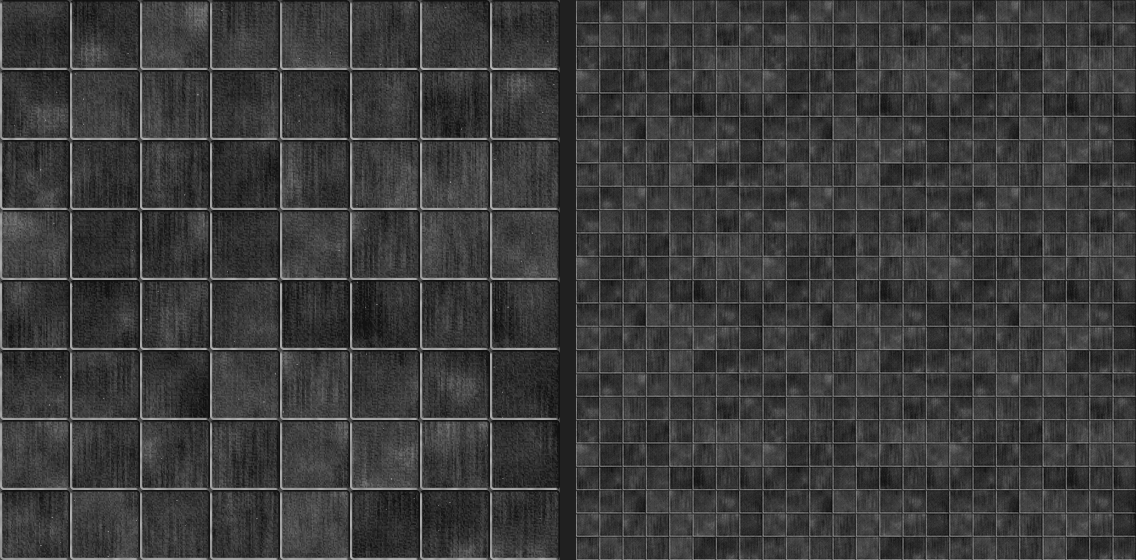
Left: one tile. Right: repeated 3 by 3.
A three.js fragment shader for this texture:

```glsl
// Eight by eight dark brushed tiles with rounded, pillowed edges, lit from the lower left.
// A rounded-box distance gives joints and bevels; wrapping value noise gives
// long vertical streaks, fine grain, cloudy wear and a shade for each tile.
varying vec2 vUv;

const float TILES = 8.0;            // repeats across and down
const float HALF_SIZE = 0.5;        // tile half width, in tile units
const float CORNER = 0.06;          // corner radius
const float LIGHT_WIDTH = 0.042;    // reach of the bright rim
const float DARK_WIDTH = 0.036;     // reach of the shaded rim
const float SOFT = 0.008;           // edge smoothing
const float TILE_SHADE = 0.085;     // shade range between tiles
const float CLOUD_SHADE = 0.22;
const float STREAK_SHADE = 0.12;
const float GRAIN_SHADE = 0.11;
const float RELIEF_SHADE = 0.03;
const float SPECK_SHADE = 0.25;
const vec3 SURFACE = vec3(0.218);
const vec3 JOINT = vec3(0.30);
const vec3 RIM_LIGHT = vec3(0.63);
const vec3 RIM_DARK = vec3(0.06);

float hash(vec2 p) {
  return fract(sin(dot(p, vec2(127.1, 311.7))) * 43758.5453);
}

// Value noise that wraps after a whole number of cells
float noise(vec2 uv, vec2 cells) {
  vec2 p = uv * cells;
  vec2 i = floor(p);
  vec2 f = fract(p);
  f = f * f * (3.0 - 2.0 * f);
  vec2 a = mod(i, cells);
  vec2 b = mod(i + 1.0, cells);
  return mix(mix(hash(a), hash(vec2(b.x, a.y)), f.x),
             mix(hash(vec2(a.x, b.y)), hash(b), f.x), f.y);
}

float clouds(vec2 uv) {
  float sum = 0.0;
  float weight = 0.5;
  float cells = 14.0;
  for (int i = 0; i < 4; i++) {
    sum += weight * noise(uv, vec2(cells));
    weight *= 0.5;
    cells *= 2.0;
  }
  return sum / 0.9375;
}

// Rounded box: xy is the outward normal, z the signed distance
vec3 roundedTile(vec2 p) {
  vec2 q = abs(p) - HALF_SIZE + CORNER;
  vec2 outer = max(q, 0.0);
  float d = length(outer) + min(max(q.x, q.y), 0.0) - CORNER;
  vec2 n = max(q.x, q.y) > 0.0 ? normalize(outer) : vec2(0.0);
  return vec3(n * sign(p), d);
}

// Sparse round chips, one at most in each cell
float specks(vec2 uv) {
  vec2 p = uv * 200.0;
  vec2 cell = mod(floor(p), 200.0);
  float size = 0.2 + 0.25 * hash(cell + 7.3);
  float dotMask = 1.0 - smoothstep(size * 0.4, size, length(fract(p) - 0.5));
  return dotMask * step(0.996, hash(cell + 3.1));
}

void main() {
  vec2 grid = vUv * TILES;
  vec2 id = mod(floor(grid), TILES);
  vec3 tile = roundedTile(fract(grid) - 0.5);
  float d = tile.z;

  // Each tile takes its own part of the wrapping noise
  vec2 uv = vUv + vec2(hash(id + 1.7), hash(id + 5.9));

  // Brushed surface
  float cloud = clouds(uv);
  float streak = 0.65 * noise(uv, vec2(400.0, 14.0))
               + 0.35 * noise(uv + 0.37, vec2(220.0, 30.0));
  float grain = noise(uv, vec2(460.0, 360.0));
  float relief = grain - noise(uv + vec2(0.0015), vec2(460.0, 360.0));
  float brushing = mix(0.4, 1.5, smoothstep(0.3, 0.7, noise(uv + 0.61, vec2(16.0))));
  float shade = TILE_SHADE * (hash(id + 2.3) - 0.5)
              + CLOUD_SHADE * (cloud - 0.5)
              + STREAK_SHADE * brushing * (streak - 0.5)
              + GRAIN_SHADE * (grain - 0.5)
              + RELIEF_SHADE * relief;

  // Pale scuffs, chips and dark pores
  shade += 0.05 * smoothstep(0.62, 0.85, cloud) * (0.5 + grain);
  shade += SPECK_SHADE * specks(uv);
  shade -= 0.05 * smoothstep(0.8, 0.95, noise(uv + 0.23, vec2(240.0)));
  shade -= 0.02 * smoothstep(-0.1, -0.02, d);
  vec3 color = max(SURFACE + shade, vec3(0.07));

  // Rim: bright at the left and bottom, dark at the right and top
  float light = clamp(-(tile.x + tile.y), -1.0, 1.0);
  float glow = 1.0 - smoothstep(0.45, 1.0, -d / LIGHT_WIDTH);
  float shadow = 1.0 - smoothstep(0.3, 1.0, -d / DARK_WIDTH);
  float wear = 0.88 + 0.24 * noise(vUv, vec2(96.0));
  color = mix(color, RIM_LIGHT * wear, glow * max(light, 0.0));
  color = mix(color, RIM_DARK, 0.9 * shadow * max(-light, 0.0));

  // Narrow joint, widening where four rounded corners meet
  vec3 joint = JOINT + 0.06 * (grain - 0.5);
  color = mix(color, joint, smoothstep(-SOFT, SOFT, d));

  gl_FragColor = vec4(color, 1.0);
}
```
